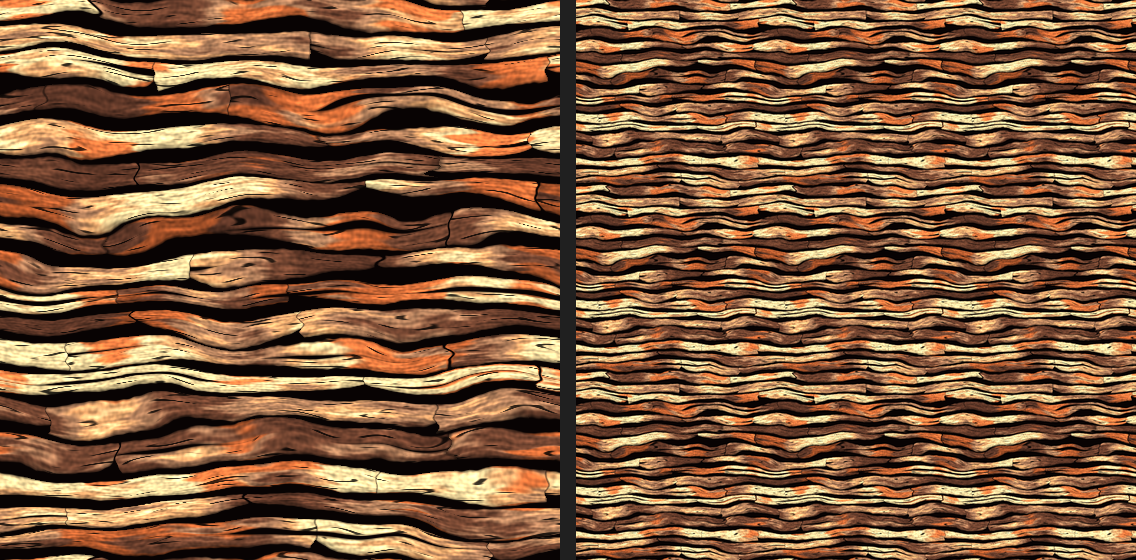
Left: one tile. Right: repeated 3 by 3.
Reproduce this texture procedurally as a Shadertoy shader.

```glsl
// Stacked strips of weathered wood with black gaps between them.
// Warped rows are cut into planks, shaped by a rounded distance,
// then coloured by wrapping gradient noise stretched along the grain.

const float ROWS = 18.0;
const float TAU = 6.2831853;

float hash(vec2 p) {
    vec3 q = fract(p.xyx * 0.1031);
    q += dot(q, q.yzx + 33.33);
    return fract((q.x + q.y) * q.z);
}

float corner(vec2 cell, vec2 offset, vec2 f, vec2 period) {
    float angle = TAU * hash(mod(cell + offset, period) + 3.0);
    return dot(vec2(cos(angle), sin(angle)), f - offset);
}

// Gradient noise, about -1 to 1, repeating after a whole period
float gnoise(vec2 p, vec2 period) {
    vec2 i = floor(p), f = p - i;
    vec2 u = f * f * f * (f * (f * 6.0 - 15.0) + 10.0);
    float low = mix(corner(i, vec2(0, 0), f, period), corner(i, vec2(1, 0), f, period), u.x);
    float high = mix(corner(i, vec2(0, 1), f, period), corner(i, vec2(1, 1), f, period), u.x);
    return 1.5 * mix(low, high, u.y);
}

// Noise along x that differs from row to row
float rowNoise(float x, float row, float repeats, float seed) {
    return gnoise(vec2(x * repeats + seed, row + 0.5), vec2(repeats, ROWS));
}

vec3 woodColour(float t) {
    vec3 c = mix(vec3(0.36, 0.21, 0.15), vec3(0.45, 0.27, 0.19), smoothstep(0.0, 0.2, t));
    c = mix(c, vec3(0.70, 0.50, 0.36), smoothstep(0.27, 0.45, t));
    c = mix(c, vec3(0.94, 0.68, 0.44), smoothstep(0.48, 0.62, t));
    return mix(c, vec3(1.0, 0.89, 0.64), smoothstep(0.62, 0.78, t));
}

void mainImage(out vec4 fragColor, in vec2 fragCoord) {
    vec2 uv = fragCoord / iResolution.xy;
    float soft = 1.2 * ROWS / iResolution.y;

    // Wavy rows
    float v = uv.y * ROWS
            + 0.85 * gnoise(uv * vec2(3, 5), vec2(3, 5))
            + 0.2 * gnoise(uv * vec2(8, 14) + 2.0, vec2(8, 14));
    float row = mod(floor(v), ROWS);
    float f = fract(v);

    // Two planks of uneven length in each row
    float shift = hash(vec2(row, 71.0));
    float s = 2.0 * uv.x + 2.0 * shift + 0.25 * sin(TAU * (uv.x + 3.0 * shift))
            + 0.03 * gnoise(vec2(uv.x * 8.0, v * 3.0), vec2(8.0, ROWS * 3.0));
    float a = fract(s);
    vec2 plank = vec2(row, mod(floor(s), 2.0) + 11.0);
    float endDist = min(a, 1.0 - a) * 0.5 * ROWS;
    float closed = step(0.4, hash(vec2(row, mod(floor(s + 0.5), 2.0) + 150.0)));

    // Ragged upper and lower edges, some ends tapering to a point
    float taper = step(0.6, hash(plank + vec2(0.0, a < 0.5 ? 20.0 : 40.0)));
    float rag = 0.03 * rowNoise(uv.x, row, 26.0, 5.0) + 0.02 * rowNoise(uv.x, row, 70.0, 5.0);
    float lo = clamp(0.2 + 0.3 * rowNoise(uv.x, row, 5.0, 0.0), 0.04, 0.55) + rag
             + 0.3 * taper * exp(-endDist * 0.9);
    float hi = min(0.98 + 0.06 * rowNoise(uv.x, row, 9.0, 3.0) - rag, 1.0);
    vec2 inside = vec2(endDist - 0.03 + 0.2 * closed, min(f - lo, hi - f));
    float d = 0.1 - length(max(0.1 - inside, 0.0));

    // Lengthwise split that opens and closes
    float splitAt = 0.62 + 0.12 * rowNoise(uv.x, row, 4.0, 1.0);
    float splits = step(0.5, hash(plank + 60.0));
    float opening = 0.13 * rowNoise(uv.x, row, 6.0, 2.0) - 0.01;
    float splitDist = abs(f - splitAt) - opening;
    d = mix(d, min(d, splitDist), splits);
    float upper = splits * smoothstep(-soft, soft, f - splitAt);

    // Grain runs along the warped rows
    vec2 slide = vec2(13.0 * plank.y + 5.0 * row, 0.0);
    float broad = gnoise(vec2(uv.x * 8.0, v * 3.0) + slide, vec2(8.0, ROWS * 3.0));
    float streak = gnoise(vec2(uv.x * 14.0, v * 6.0) + slide, vec2(14.0, ROWS * 6.0));
    float fibre = gnoise(vec2(uv.x * 36.0, v * 11.0) + slide, vec2(36.0, ROWS * 11.0));
    float speck = gnoise(vec2(uv.x * 130.0, v * 11.0) + slide, vec2(130.0, ROWS * 11.0));

    // Tone drifts from grey brown to cream along each plank
    float tone = 0.5 + 0.75 * (hash(plank + 90.0) - 0.5)
               + 0.55 * rowNoise(uv.x, row, 5.0, 2.0)
               + 0.2 * broad + 0.09 * streak + 0.06 * fibre
               + 0.4 * upper * (hash(plank + 130.0) - 0.5);
    vec3 colour = woodColour(tone);

    // Burnt orange patches, stronger at the rims
    float burn = rowNoise(uv.x, row, 6.0, 4.0) + 0.5 * broad + 0.2 * streak
               + 0.25 * (1.0 - smoothstep(0.0, 0.1, d));
    vec3 orange = vec3(0.80, 0.39, 0.19) * (0.75 + 0.5 * clamp(tone, 0.0, 1.0));
    colour = mix(colour, orange, 0.9 * smoothstep(0.38, 0.62, burn));

    // Shadow below, dark fibres and thin fissures
    colour *= mix(0.72, 1.05, smoothstep(lo, lo + 0.22, f));
    colour *= mix(0.6, 1.0, smoothstep(0.0, 0.06, d));
    colour *= mix(0.55, 1.0, smoothstep(0.0, 0.07, endDist));
    colour *= 1.0 + 0.13 * streak + 0.24 * fibre + 0.16 * speck;
    float seam = abs(gnoise(vec2(uv.x * 7.0, v * 4.0) + slide, vec2(7.0, ROWS * 4.0)));
    float fissure = (1.0 - smoothstep(0.04, 0.13, seam)) * smoothstep(0.08, 0.35, streak - 0.3 * broad);
    colour *= 1.0 - 0.8 * fissure;

    float wood = smoothstep(-soft * 0.5, soft * 0.5, d);
    fragColor = vec4(mix(vec3(0.03, 0.01, 0.01), clamp(colour, 0.0, 1.0), wood), 1.0);
}
```
